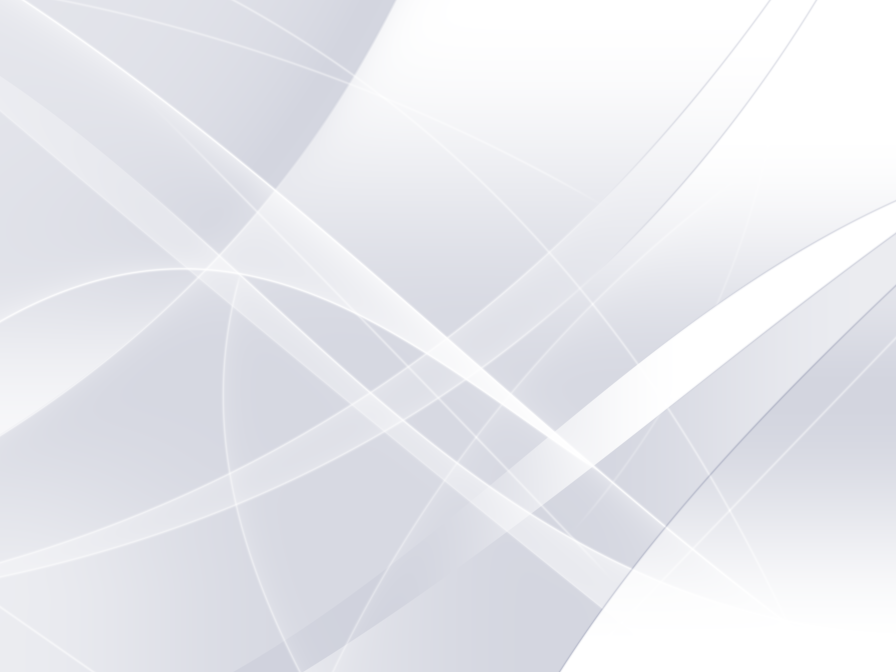
This background is drawn by a Shadertoy shader. Its source:

```glsl
// Pale abstract background: translucent ribbons and hairlines sweep over soft grey panels.
// Every curve is a bent chord with a signed distance; panels set a shade, veils lighten it,
// and the shade is finally subtracted from white with a cool tint.

const vec3  INK = vec3(1.05, 1.00, 0.76);  // light absorbed by one unit of shade
const float ASPECT = 4.0 / 3.0;            // layout is ASPECT wide and 1 high
const float CORE_WIDTH = 0.0019;           // bright line on a ribbon edge
const float HALO_WIDTH = 0.020;            // soft light beside the line
const float HAIR_WIDTH = 0.0015;           // dark hairline
const float HAIR_SHADE = 0.10;
const float PANEL_SHADE = 0.155;
const float FINE_STRENGTH = 0.85;          // opacity of the thin pale lines

// Smooth ramp from 0 at a to 1 at b, in either direction.
float ramp(float a, float b, float x) {
    float t = clamp((x - a) / (b - a), 0.0, 1.0);
    return t * t * (3.0 - 2.0 * t);
}

// Signed distance to a bent chord, positive on the left of a to b.
// The bulge is its height and the skew moves weight towards a.
float arc(vec2 p, vec2 a, vec2 b, float bulge, float skew) {
    float len = length(b - a);
    vec2 dir = (b - a) / len;
    vec2 q = p - a;
    float t = dot(q, dir) / len;
    float m = 1.0 - 2.0 * t;
    float height = 4.0 * bulge * t * (1.0 - t) * (1.0 + skew * m);
    float slope = 4.0 * bulge * (m * (1.0 + skew * m) - 2.0 * skew * t * (1.0 - t)) / len;
    return (dot(q, vec2(-dir.y, dir.x)) - height) * inversesqrt(1.0 + slope * slope);
}

// Antialiased half plane: 1 where d is positive.
float inside(float d) {
    float px = 0.8 / iResolution.y;
    return smoothstep(-px, px, d);
}

float hair(float d, float width) {
    return exp(-d * d / (width * width));
}

// Bright edge with a halo on its positive side.
float glow(float d) {
    return 0.55 * hair(d, CORE_WIDTH) + 0.28 * inside(d) * exp(-abs(d) / HALO_WIDTH);
}

void veil(inout float shade, float amount) {
    shade *= 1.0 - clamp(amount, 0.0, 1.0);
}

void mainImage(out vec4 fragColor, in vec2 fragCoord) {
    vec2 p = fragCoord / iResolution.xy * vec2(ASPECT, 1.0);

    // Panel borders
    float corner    = arc(p, vec2(0.590, 1.0), vec2(0.0, 0.352), 0.061, 0.0);
    float sweepTop  = arc(p, vec2(1.146, 1.0), vec2(0.0, 0.163), 0.123, -0.05);
    float sweepLow  = arc(p, vec2(1.215, 1.0), vec2(0.0, 0.141), 0.160, 0.0);
    float bandTop   = arc(p, vec2(1.333, 0.701), vec2(0.347, 0.0), -0.0148, 3.0);
    float bandLow   = arc(p, vec2(1.333, 0.653), vec2(0.451, 0.0), 0.0104, -1.2);
    float rightEdge = arc(p, vec2(1.333, 0.575), vec2(0.833, 0.0), -0.0234, -0.2);

    // Diagonal ribbon borders
    float wingTop   = arc(p, vec2(0.035, 1.0), vec2(1.155, 0.085), 0.012, 2.0);
    float wingLow   = arc(p, vec2(0.0, 0.521), vec2(0.868, 0.314), 0.147, 0.42);
    float ribbonTop = arc(p, vec2(0.0, 0.887), vec2(1.155, 0.080), -0.0686, -1.1);
    float ribbonLow = arc(p, vec2(0.0, 0.835), vec2(0.903, 0.089), -0.004, 0.0);

    // Middle panels, darker downwards and paler in the lower left
    float shade = PANEL_SHADE * ramp(0.99, 0.46, p.y);
    shade = mix(shade, 0.13 * ramp(0.95, 0.46, p.y), inside(sweepTop));
    shade = mix(shade, 0.15 * ramp(0.81, 0.42, p.y), inside(sweepLow));
    veil(shade, 0.5 * ramp(0.45, 0.1, p.y) * ramp(0.45, 0.0, p.x));
    shade += 0.035 * exp(-max(corner, 0.0) / 0.025) * ramp(0.6, 0.85, p.y);

    // Upper left panel, deepest in a patch along its curved border
    float cornerShade = 0.10 * mix(0.28, 1.0, ramp(0.33, 0.60, p.y));
    float patchDepth = exp(min(corner, 0.0) / 0.16) * mix(0.75, 1.0, ramp(0.0, -0.05, corner));
    cornerShade += 0.085 * patchDepth * ramp(0.45, 0.72, p.y);
    shade = mix(shade, cornerShade, smoothstep(0.002, -0.003, corner) );

    // White band on the right and the panels below it
    shade = mix(shade, 0.175 * ramp(1.03, 0.55, p.x), inside(bandTop));
    float lowShade = mix(0.075, 0.16, ramp(1.3, 0.85, p.x)) * mix(0.55, 1.0, ramp(0.35, 0.8, p.x));
    shade = mix(shade, lowShade, inside(bandLow));
    float rightShade = 0.165 * ramp(0.03, 0.41, p.y) * mix(1.0, 0.65, ramp(0.42, 0.58, p.y));
    shade = mix(shade, rightShade, inside(rightEdge));

    // Translucent ribbons
    float wingReach = ramp(0.90, 0.86, p.x);
    float wing = inside(-wingTop) * inside(wingLow) * wingReach;
    float wingLight = 0.6 * ramp(0.25, 0.9, p.x) + 0.22 * exp(min(wingTop, 0.0) / 0.05);
    veil(shade, wing * (wingLight + 0.12 * inside(corner)));
    float ribbon = inside(-ribbonTop) * inside(ribbonLow);
    veil(shade, ribbon * (0.28 + 0.18 * ramp(0.6, 0.9, p.x)));

    // Glowing ribbon edges
    float belowBand = inside(bandTop);
    float leftPart = ramp(1.0, 0.75, p.x) * (1.0 - belowBand);
    veil(shade, 1.2 * glow(-wingTop));
    veil(shade, 1.1 * glow(wingLow) * wingReach);
    veil(shade, glow(-ribbonTop) * ramp(0.15, 0.4, p.x));
    veil(shade, 0.35 * glow(ribbonLow));
    veil(shade, 0.7 * glow(sweepTop) * leftPart);
    veil(shade, 0.7 * glow(-sweepLow) * leftPart);
    veil(shade, 0.8 * glow(corner) * ramp(0.5, 0.3, p.x));

    // Fine pale lines
    float fine = 0.45 * hair(arc(p, vec2(0.104, 0.997), vec2(0.903, 0.691), 0.035, 0.0), CORE_WIDTH) * ramp(0.92, 0.8, p.x);
    fine += 0.5 * hair(arc(p, vec2(0.347, 1.0), vec2(1.167, 0.083), 0.10, 0.1), CORE_WIDTH);
    fine += 0.5 * hair(arc(p, vec2(0.174, 0.896), vec2(0.903, 0.146), 0.003, 0.0), CORE_WIDTH) * ramp(0.92, 0.85, p.x) * ramp(0.2, 0.36, p.x);
    fine += 0.75 * glow(arc(p, vec2(0.356, 0.587), vec2(0.446, 0.0), -0.058, 0.15)) * ramp(0.60, 0.57, p.y);
    fine += 0.6 * glow(arc(p, vec2(1.128, 0.757), vec2(0.495, 0.0), -0.0625, 0.0)) * ramp(1.13, 1.0, p.x);
    fine += 0.25 * hair(arc(p, vec2(1.137, 0.757), vec2(0.868, 0.227), 0.035, 0.0), CORE_WIDTH) * ramp(0.2, 0.27, p.y);
    fine += 0.5 * hair(arc(p, vec2(1.333, 0.497), vec2(0.998, 0.149), 0.0, 0.0), CORE_WIDTH) * inside(rightEdge);
    fine += 0.6 * hair(arc(p, vec2(0.0, 0.097), vec2(0.139, 0.0), 0.0, 0.0), CORE_WIDTH);
    veil(shade, FINE_STRENGTH * fine);

    // Dark hairlines on the right
    float dark = (hair(sweepTop, HAIR_WIDTH) + hair(sweepLow, HAIR_WIDTH)) * ramp(0.85, 1.05, p.x) * (1.0 - belowBand);
    dark += (hair(bandTop, HAIR_WIDTH) + hair(bandLow, HAIR_WIDTH)) * ramp(0.9, 1.2, p.x);
    dark += 1.2 * hair(rightEdge, HAIR_WIDTH);
    shade += HAIR_SHADE * dark;

    fragColor = vec4(1.0 - shade * INK, 1.0);
}
```
